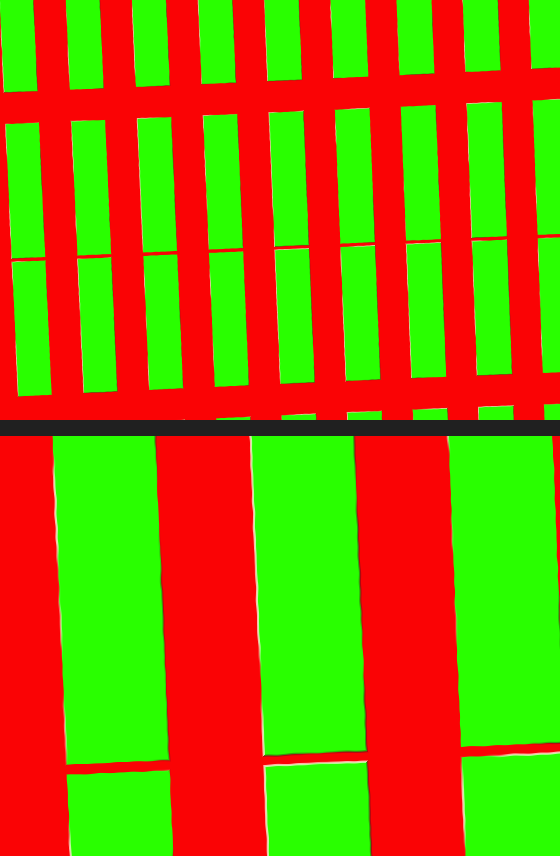
Top, the full canvas; bottom, a detail of the centre.
Give the GLSL for this pattern, as a WebGL 1 fragment shader.

```glsl
precision highp float;

uniform vec2 u_resolution;

// Lengths are fractions of the canvas height
#define PITCH 0.1575
#define DUTY 0.508
#define PERIOD 0.7257
#define BLOCK 0.6502
#define TOP 0.296
#define SEAM 0.0041
#define WOBBLE 0.0009
#define FRINGE 0.0009
#define RED vec3(0.98, 0.01, 0.02)
#define GREEN vec3(0.16, 1.0, 0.0)
#define LIGHT vec3(1.0, 0.96, 0.88)
#define DARK vec3(0.2, 0.08, 0.12)

float hash(vec2 p) {
    return fract(sin(dot(p, vec2(127.1, 311.7))) * 43758.55);
}

vec2 gradientAt(vec2 cell) {
    float angle = 6.28318 * hash(cell);
    return vec2(cos(angle), sin(angle));
}

float gradientNoise(vec2 p) {
    vec2 i = floor(p);
    vec2 f = p - i;
    vec2 s = f * f * f * (f * (f * 6.0 - 15.0) + 10.0);
    vec2 e = vec2(1.0, 0.0);
    float a = dot(gradientAt(i), f);
    float b = dot(gradientAt(i + e.xy), f - e.xy);
    float c = dot(gradientAt(i + e.yx), f - e.yx);
    float d = dot(gradientAt(i + e.xx), f - e.xx);
    return mix(mix(a, b, s.x), mix(c, d, s.x), s.y);
}

// Leaning, slightly converging grid: x counts columns, y is a length
vec2 warpGrid(vec2 p, float aspect) {
    float t = p.x / aspect;
    float bow = 4.0 * t * (1.0 - t) * (0.0026 - 0.0052 * p.y);
    float column = (p.x + 0.0009 - 0.047 * p.y) / (PITCH - 0.0012 * p.y);
    return vec2(column, p.y + 0.045 * p.x - bow - TOP);
}

void main() {
    float pixel = 1.0 / u_resolution.y;
    float aspect = u_resolution.x / u_resolution.y;
    vec2 p = gl_FragCoord.xy * pixel;
    p.y = 1.0 - p.y;
    vec2 grid = warpGrid(p, aspect);

    // Columns widen a little to the right
    float halfDuty = 0.5 * (DUTY + 0.0033 * grid.x);
    float column = floor(grid.x - halfDuty + 0.5);
    float across = grid.x - halfDuty - column;
    float insideX = (halfDuty - abs(across)) * PITCH;

    // Each block is two halves parted by a thin seam
    float row = floor((grid.y - 0.5 * BLOCK) / PERIOD + 0.5);
    float down = grid.y - 0.5 * BLOCK - row * PERIOD;
    float side = down < 0.0 ? -1.0 : 1.0;
    float halfDown = down - side * (0.25 * BLOCK + 0.5 * SEAM);
    float insideY = 0.25 * BLOCK - 0.5 * SEAM - abs(halfDown);

    // Slightly ragged cut
    float inside = min(insideX, insideY);
    inside += WOBBLE * gradientNoise(p * 85.0);
    float fill = clamp(inside / pixel + 0.5, 0.0, 1.0);
    vec3 color = mix(RED, GREEN, fill);

    // Broken fringe: pale on left and top edges, dark on right and bottom
    float facing = insideX < insideY ? across : halfDown;
    float band = clamp((FRINGE - abs(inside)) / pixel + 0.5, 0.0, 1.0);
    float strength = hash(vec2(column, row * 2.0 + side) + 4.0);
    float broken = smoothstep(-0.2, 0.25, gradientNoise(p * 14.0) + 0.5 * strength - 0.2);
    float amount = facing < 0.0 ? 0.75 : 0.4;
    color = mix(color, facing < 0.0 ? LIGHT : DARK, band * broken * amount);

    gl_FragColor = vec4(color, 1.0);
}
```
